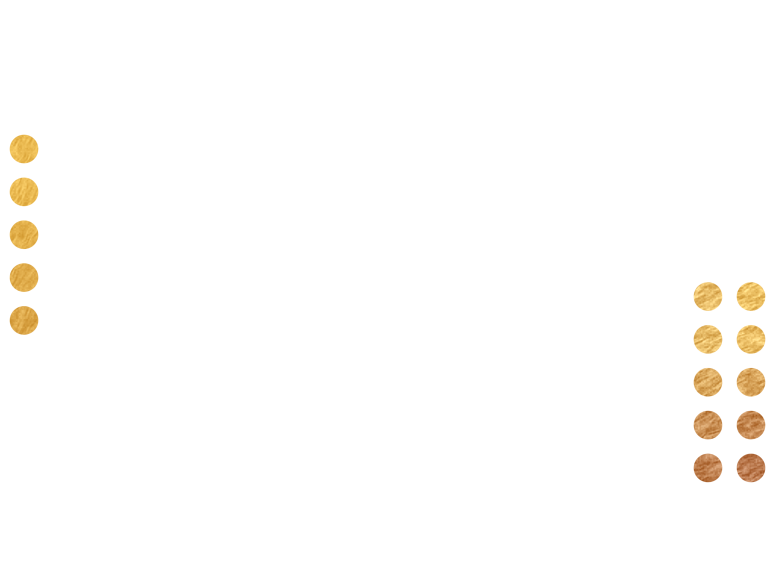
Give the GLSL for this background, as a Shadertoy shader.

```glsl
float hash(vec2 p) {
    return fract(sin(dot(p, vec2(127.1, 311.7))) * 43758.5453);
}

float noise(vec2 p) {
    vec2 i = floor(p), f = fract(p);
    f = f * f * (3.0 - 2.0 * f);
    return mix(mix(hash(i), hash(i + vec2(1, 0)), f.x),
               mix(hash(i + vec2(0, 1)), hash(i + vec2(1, 1)), f.x), f.y);
}

// Crinkled metal leaf: long creases along one angle plus fine grain
float foilRelief(vec2 p, float angle) {
    float c = cos(angle), s = sin(angle);
    vec2 q = vec2(c * p.x + s * p.y, c * p.y - s * p.x);
    q.y += 0.006 * (noise(p * 70.0) - 0.5);
    float creases = noise(q * vec2(75.0, 300.0));
    float grain = noise(p * 380.0);
    return 0.65 * creases + 0.35 * grain - 0.5;
}

// Paints one column of five foil dots, hanging down from its top centre
void dotColumn(inout vec3 color, vec2 p, vec2 top, vec3 light, vec3 dark,
               float fadeStart, float creaseAngle, float contrast) {
    float pixel = 1.0 / iResolution.y;
    for (int row = 0; row < 5; row++) {
        float r = float(row);
        vec2 d = p - top + vec2(0.0, 0.0744 * r);
        float mask = 1.0 - smoothstep(-0.7 * pixel, 0.7 * pixel, length(d) - 0.0248);
        vec3 foil = mix(light, dark, smoothstep(fadeStart, 4.2, r));
        float angle = creaseAngle + 0.25 * (hash(vec2(r, top.x)) - 0.5);
        float relief = foilRelief(p, angle) * contrast;
        foil += relief * vec3(0.35, 0.48, 0.55);
        color = mix(color, clamp(foil, 0.0, 1.0), mask);
    }
}

void mainImage(out vec4 fragColor, in vec2 fragCoord) {
    vec2 p = fragCoord / iResolution.y;
    float width = iResolution.x / iResolution.y;
    vec3 color = vec3(1.0);

    // Left column: smooth yellow gold
    dotColumn(color, p, vec2(0.0417, 0.7413), vec3(0.92, 0.73, 0.32),
              vec3(0.86, 0.65, 0.28), 0.5, 1.1, 0.45);

    // Right pair: creased gold darkening to copper
    dotColumn(color, p, vec2(width - 0.1042, 0.4852), vec3(0.91, 0.74, 0.41),
              vec3(0.74, 0.49, 0.30), 0.8, 0.45, 0.85);
    dotColumn(color, p, vec2(width - 0.0295, 0.4852), vec3(0.93, 0.76, 0.40),
              vec3(0.72, 0.46, 0.29), 0.4, 0.4, 0.85);

    fragColor = vec4(color, 1.0);
}
```
